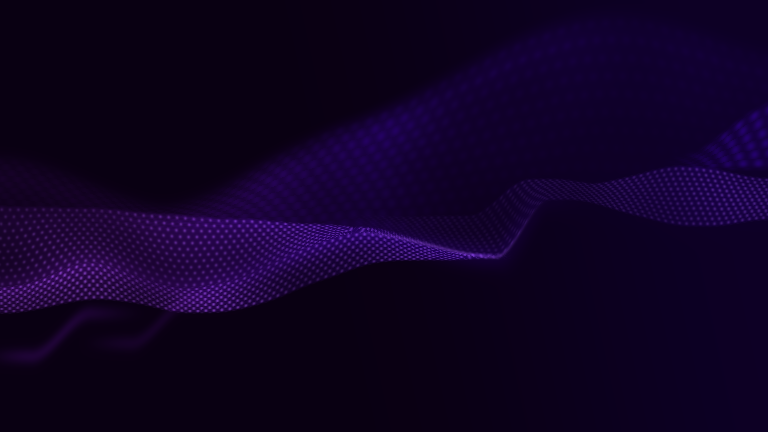
Reproduce this background procedurally as a WebGL 1 fragment shader.

```glsl
precision highp float;
// Violet waves of fine dots: a blurred swell behind a sharp folded mesh, on near-black indigo.

uniform vec2 u_resolution;

#define ASPECT 1.7778
#define DOT_RADIUS 0.0036
#define BLUR_RADIUS 0.010
#define WARP 0.007
#define DOT_GAIN 0.95
#define HAZE_GAIN 1.0
#define SWELL_GAIN 0.95

const vec3 NIGHT = vec3(0.037, 0.0, 0.072);
const vec3 INDIGO = vec3(0.050, 0.0, 0.145);
const vec3 PLUM = vec3(0.16, 0.03, 0.27);
const vec3 VIOLET = vec3(0.11, 0.005, 0.34);
const vec3 LILAC = vec3(0.43, 0.27, 0.58);

vec2 gradientAt(vec2 cell) {
  float angle = 6.2832 * fract(sin(dot(cell, vec2(127.1, 311.7))) * 437.585);
  return vec2(cos(angle), sin(angle));
}

float gradientNoise(vec2 p) {
  vec2 i = floor(p), f = fract(p);
  vec2 w = f * f * f * (f * (f * 6.0 - 15.0) + 10.0);
  vec2 e = vec2(1.0, 0.0);
  float low = mix(dot(gradientAt(i), f), dot(gradientAt(i + e), f - e), w.x);
  float high = mix(dot(gradientAt(i + e.yx), f - e.yx), dot(gradientAt(i + 1.0), f - 1.0), w.x);
  return mix(low, high, w.y);
}

float bump(float x, float center, float width) {
  float t = (x - center) / width;
  return exp(-t * t);
}

// Edge curves: height as a function of horizontal position
float swellTop(float x) {
  return 0.635 - 0.115 * smoothstep(0.0, 0.23, x) + 0.17 * smoothstep(0.2, 0.45, x)
    + 0.28 * smoothstep(0.38, 0.8, x) - 0.1 * smoothstep(0.8, 1.05, x);
}

float foldLine(float x) {
  return 0.33 + 0.06 * bump(x, 0.12, 0.07) + 0.13 * smoothstep(0.24, 0.48, x)
    - 0.055 * smoothstep(0.47, 0.65, x) + 0.13 * smoothstep(0.645, 0.715, x)
    - 0.058 * smoothstep(0.74, 0.9, x) + 0.015 * smoothstep(0.92, 1.0, x);
}

float leftTop(float x) {
  return 0.522 - 0.036 * smoothstep(0.04, 0.4, x) - 0.09 * smoothstep(0.38, 0.68, x);
}

float leftBottom(float x) {
  return 0.275 + 0.035 * bump(x, 0.13, 0.07) + 0.125 * smoothstep(0.27, 0.53, x);
}

float rightTop(float x) {
  return 0.5 + 0.083 * smoothstep(0.61, 0.69, x) - 0.008 * bump(x, 0.77, 0.03)
    + 0.032 * smoothstep(0.77, 0.89, x) - 0.03 * smoothstep(0.9, 1.0, x);
}

// Leaning grid of dots between two edges: x = dots, y = coverage
vec2 sheet(vec2 uv, float low, float high, vec2 grid, float lean, float radius) {
  float height = max(high - low, 0.012);
  float v = (uv.y - low) / height;
  vec2 d = (fract(vec2(uv.x + lean * v, v) * grid) - 0.5) / grid;
  d = vec2((d.x - lean * d.y) * ASPECT, d.y * height);
  float inside = smoothstep(-radius, radius, uv.y - low)
    * smoothstep(-radius, radius, low + height - uv.y);
  return vec2(exp(-dot(d, d) / (radius * radius)), 1.0) * inside;
}

void main() {
  vec2 uv = gl_FragCoord.xy / u_resolution;
  float x = uv.x;
  float fold = foldLine(x);
  float patches = gradientNoise(uv * vec2(9.0, 7.0));
  vec2 p = uv + vec2(0.0, WARP * gradientNoise(uv * vec2(14.0, 8.0) + 5.0));

  // Backdrop
  vec3 color = mix(NIGHT, INDIGO, smoothstep(0.4, 1.0, x + 0.12 * (uv.y - 0.5)));
  vec3 tint = mix(PLUM, VIOLET, smoothstep(0.1, 0.55, x));

  // Out-of-focus swell
  float top = swellTop(x);
  float depth = top - uv.y;
  float amount = 0.34 + 0.56 * bump(x, 0.42, 0.2) - 0.14 * smoothstep(0.7, 1.0, x);
  float swell = amount * smoothstep(-0.03, 0.06, depth) * exp(-4.5 * max(depth, 0.0));
  swell *= smoothstep(-0.07, 0.05, uv.y - fold) * (1.0 + 0.45 * patches);
  vec2 blurred = sheet(p, 0.47, top, vec2(52.0, 12.0), 0.09, BLUR_RADIUS);
  color += tint * swell * SWELL_GAIN * (0.85 + 0.45 * blurred.x);

  // Soft beads at the far right
  vec2 beads = sheet(p, 0.61, 0.635 + 0.13 * smoothstep(0.88, 1.02, x),
    vec2(50.0, 6.0), 0.03, BLUR_RADIUS);
  color += VIOLET * smoothstep(0.86, 0.97, x) * dot(beads, vec2(0.55, 0.2));

  // Faint strands below the mesh
  for (int i = 0; i < 2; i++) {
    float s = x - 0.13 * float(i);
    float path = 0.175 + 0.03 * float(i) + 0.1 * smoothstep(0.04, 0.12, s);
    float span = smoothstep(-0.03, 0.04, s) * smoothstep(0.2, 0.09, s);
    color += PLUM * bump(uv.y, path, 0.018) * span * (0.5 - 0.2 * float(i));
  }

  // Sharp folded mesh
  vec2 upper = sheet(p, fold, leftTop(x), vec2(92.0, 12.0), 0.06, DOT_RADIUS);
  vec2 lower = sheet(p, leftBottom(x), fold, vec2(96.0, 9.0), -0.045, DOT_RADIUS);
  vec2 right = sheet(p, fold, rightTop(x), vec2(110.0, 12.0), 0.035, DOT_RADIUS);
  upper *= smoothstep(0.6, 0.46, x) * (0.6 + 0.4 * smoothstep(0.0, 0.15, x));
  lower *= smoothstep(0.67, 0.6, x);
  right *= smoothstep(0.43, 0.66, x) * mix(0.4, 0.85, smoothstep(0.74, 0.88, x));
  float dots = 0.72 * upper.x + 0.85 * lower.x + 0.7 * right.x;
  float haze = 0.32 * upper.y + 0.42 * lower.y + 0.3 * right.y;
  color += tint * haze * HAZE_GAIN * (1.0 + 0.7 * patches);
  color += LILAC * dots * DOT_GAIN * (0.65 + 0.6 * patches);

  // Bright crease and its glow
  float slope = (foldLine(x + 0.002) - foldLine(x - 0.002)) / (0.004 * ASPECT);
  float away = (uv.y - fold) / sqrt(1.0 + slope * slope);
  float crease = smoothstep(0.44, 0.54, x) * smoothstep(0.72, 0.62, x);
  color += LILAC * crease * 0.4 * bump(away, 0.0, 0.004);
  color += tint * bump(away, 0.0, 0.028) * smoothstep(0.78, 0.6, x) * 0.3;

  gl_FragColor = vec4(color, 1.0);
}
```
